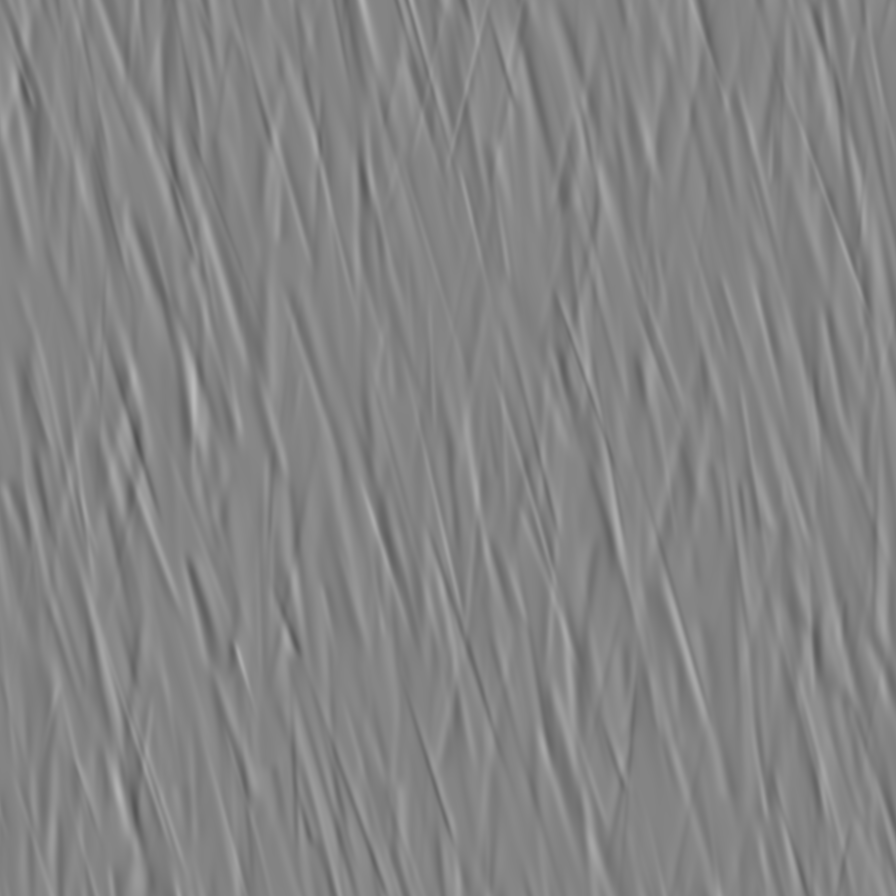
This texture is drawn by a WebGL 1 fragment shader. Its source:

```glsl
precision highp float;

uniform vec2 u_resolution;

const float BASE_GREY = 0.518;
const float STREAK_CONTRAST = 0.128;
const vec2 CELL_SIZE = vec2(0.04, 0.22);        // across, along
const vec2 HALF_LENGTH = vec2(0.22, 0.95);      // range, in cell lengths
const vec2 STREAK_WIDTH = vec2(0.0028, 0.0068); // range
const vec2 LEAN = vec2(-0.32, 0.33);            // range, radians from vertical
const vec2 LEAN_STRENGTH = vec2(0.55, 1.15);
const float LEAN_JITTER = 0.045;
const float BRIGHT_SHARE = 0.62;
const float SHADOW_DEPTH = 0.6;
const float SHADOW_SPREAD = 1.6;
const int LAYERS = 14;

vec4 hash4(vec3 seed) {
  vec4 q = fract(seed.xyzx * vec4(0.1031, 0.1030, 0.0973, 0.1099));
  q += dot(q, q.wzxy + 33.33);
  return fract((q.xxyz + q.yzzw) * q.zywx);
}

// Thin ridge with a wider shadow on one side
float ridge(float x) {
  float shade = (x - 1.5) / SHADOW_SPREAD;
  return exp(-x * x) - SHADOW_DEPTH * exp(-shade * shade);
}

// Quick rise at one end, slow fade towards the other
float taper(float t) {
  return smoothstep(0.0, 0.2, t) * (1.0 - smoothstep(0.25, 1.0, t));
}

float streak(vec2 offset, vec4 shape, vec4 tone) {
  float halfLength = CELL_SIZE.y * mix(HALF_LENGTH.x, HALF_LENGTH.y, shape.z);
  float width = mix(STREAK_WIDTH.x, STREAK_WIDTH.y, tone.x);
  float across = offset.x + offset.y * (shape.w - 0.5) * 2.0 * LEAN_JITTER;
  float side = tone.y < 0.5 ? -1.0 : 1.0;
  float end = fract(tone.y * 2.0) < 0.5 ? -1.0 : 1.0;
  float polarity = tone.z < BRIGHT_SHARE ? 1.0 : -1.0;
  float t = 0.5 + 0.5 * end * offset.y / halfLength;
  float strength = tone.w * tone.w * tone.w;
  return polarity * strength * ridge(side * across / width) * taper(t);
}

// One scattered set of streaks sharing a main direction
float streakLayer(vec2 p, float lean, float layer) {
  vec2 along = vec2(sin(lean), -cos(lean));
  vec2 q = vec2(dot(p, vec2(cos(lean), sin(lean))), dot(p, along));
  q += CELL_SIZE * (hash4(vec3(layer, 7.0, 3.0)).xy + 40.0);
  vec2 cell = floor(q / CELL_SIZE);
  float sum = 0.0;
  for (int j = -1; j <= 1; j++) {
    for (int i = -1; i <= 1; i++) {
      vec2 id = cell + vec2(float(i), float(j));
      vec4 shape = hash4(vec3(id, layer + 1.0));
      vec4 tone = hash4(vec3(id, layer + 61.0));
      sum += streak(q - (id + shape.xy) * CELL_SIZE, shape, tone);
    }
  }
  return sum;
}

void main() {
  vec2 p = gl_FragCoord.xy / u_resolution;
  float relief = 0.0;
  for (int i = 0; i < LAYERS; i++) {
    float k = (float(i) + 0.5) / float(LAYERS);
    float lean = mix(LEAN.x, LEAN.y, sqrt(k));
    float strength = mix(LEAN_STRENGTH.x, LEAN_STRENGTH.y, k);
    relief += strength * streakLayer(p, lean, float(i));
  }
  gl_FragColor = vec4(vec3(BASE_GREY + STREAK_CONTRAST * relief), 1.0);
}
```
